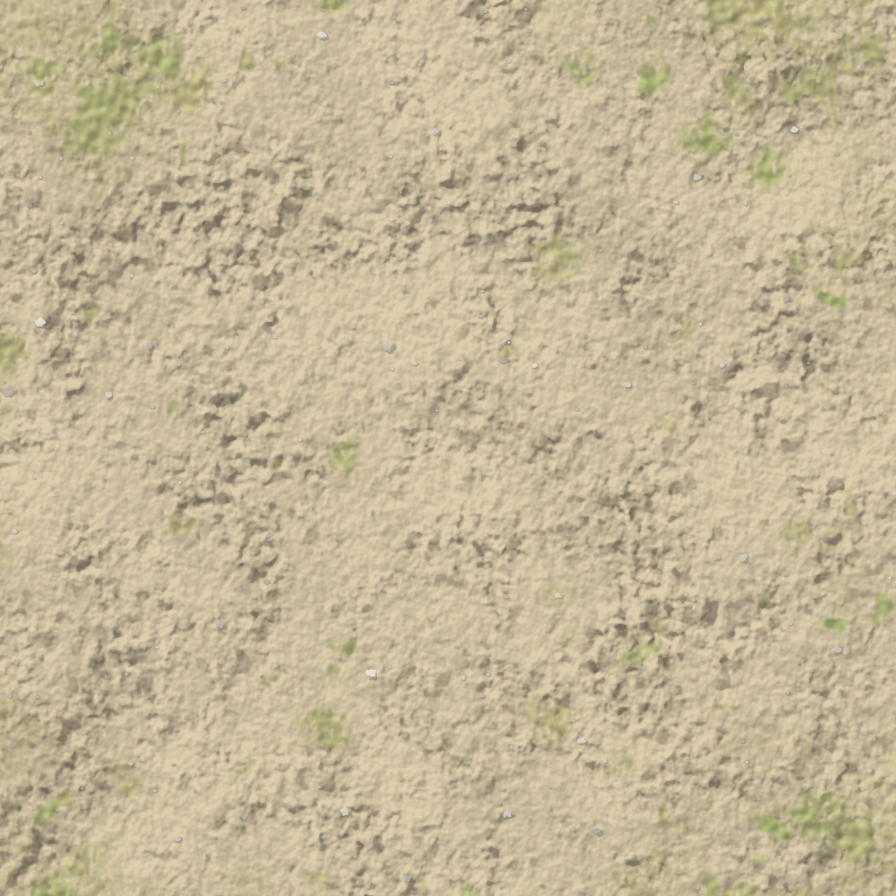
Give the GLSL for this texture, as a Shadertoy shader.

```glsl
// Dry sandy soil with crumbly clods, scattered pebbles and sparse grass tufts.

const vec3 SAND_LIGHT = vec3(0.835, 0.775, 0.650);
const vec3 SAND_SHADE = vec3(0.585, 0.545, 0.455);
const vec3 PIT_DARK = vec3(0.430, 0.395, 0.340);
const vec3 DRY_GRASS = vec3(0.670, 0.650, 0.445);
const vec3 FRESH_GRASS = vec3(0.540, 0.640, 0.340);
const vec3 PEBBLE_GREY = vec3(0.680, 0.670, 0.660);
const vec3 PEBBLE_WHITE = vec3(0.950, 0.930, 0.890);

const vec2 LIGHT_DIR = vec2(-0.64, 0.77);
const float CRUMB_SCALE = 84.0;
const float GRAIN_SCALE = 140.0;
const float CLOD_SCALE = 46.0;
const float TUFT_CELLS = 15.0;
const float PEBBLE_CELLS = 38.0;
const float PEBBLE_SHARE = 0.10;

vec2 hash2(vec2 cell) {
    uvec2 q = uvec2(ivec2(cell)) * uvec2(1597334673u, 3812015801u);
    uint n = (q.x ^ q.y) * 1597334673u;
    n = (n ^ (n >> 15)) * 2246822519u;
    n ^= n >> 13;
    return vec2(n & 65535u, n >> 16) / 65535.0;
}

vec2 gradient(vec2 cell) {
    float angle = 6.2832 * hash2(cell).x;
    return vec2(cos(angle), sin(angle));
}

// Gradient noise, roughly -0.7 to 0.7
float noise(vec2 p) {
    vec2 i = floor(p), f = p - i;
    vec2 u = f * f * f * (f * (f * 6.0 - 15.0) + 10.0);
    vec2 e = vec2(1.0, 0.0);
    float bottom = mix(dot(gradient(i), f), dot(gradient(i + e), f - e), u.x);
    float top = mix(dot(gradient(i + e.yx), f - e.yx), dot(gradient(i + 1.0), f - 1.0), u.x);
    return mix(bottom, top, u.y);
}

float fbm(vec2 p) {
    float sum = 0.0, amplitude = 0.6;
    for (int i = 0; i < 4; i++) {
        sum += amplitude * noise(p);
        p = mat2(1.6, 1.2, -1.2, 1.6) * p + 17.3;
        amplitude *= 0.55;
    }
    return sum;
}

// Brightness of a bumpy layer lit from the side; the lattice is turned to hide it
float relief(vec2 p, float scale) {
    mat2 turn = mat2(0.83, 0.56, -0.56, 0.83);
    vec2 q = turn * p * scale + scale;
    return noise(q) - noise(q + turn * LIGHT_DIR * 0.5);
}

vec3 soil(vec2 p, float rough) {
    // Ragged outlines, stretched a little along the diagonal
    vec2 along = vec2(-LIGHT_DIR.y, -LIGHT_DIR.x) * vec2(-1.0, -1.0);
    vec2 warped = p - along * dot(p, along) * 0.15;
    warped += 0.007 * vec2(noise(p * 62.0), noise(p * 62.0 + 31.0));
    warped += 0.003 * vec2(noise(p * 130.0 + 7.0), noise(p * 130.0 + 53.0));
    float clods = relief(warped, CLOD_SCALE) + 0.4 * relief(warped, CLOD_SCALE * 0.5);
    float crumbs = relief(warped, CRUMB_SCALE);
    float grains = relief(p, GRAIN_SCALE) + 0.6 * relief(p, GRAIN_SCALE * 1.5);

    // Crumbs gather in small patches between smooth sand
    float patches = smoothstep(-0.30, 0.35, fbm(p * 19.0 + 60.0) + 0.5 * rough - 0.2);
    float shade = 0.09 + 0.17 * rough + 0.12 * patches + 0.38 * fbm(p * 5.0 + 5.0);
    shade -= mix(0.12, 0.50, rough) * clods;
    shade -= mix(0.35, 0.80, patches) * crumbs;
    shade -= mix(0.30, 0.48, patches) * grains;
    vec3 color = mix(SAND_LIGHT, SAND_SHADE, clamp(shade, -0.14, 1.05));

    float hollows = smoothstep(0.18, 0.60, -clods - 0.6 * crumbs) * rough;
    float specks = smoothstep(0.22, 0.50, -crumbs - 0.3 * grains) * patches;
    color = mix(color, PIT_DARK, clamp(0.52 * hollows + 0.38 * specks, 0.0, 0.8));
    return color;
}

// x: coverage, y: freshness of the nearby tufts
vec2 grass(vec2 p) {
    float border = smoothstep(0.28, 0.66, length(p - 0.5));
    float meadow = border * 0.5 + 0.9 * fbm(p * 4.5 + 3.0);
    vec2 frayed = p + 0.022 * vec2(noise(p * 38.0 + 4.0), noise(p * 38.0 + 77.0));
    vec2 cell = floor(frayed * TUFT_CELLS);
    float cover = 0.0, fresh = 0.0;
    for (int y = -1; y <= 1; y++)
    for (int x = -1; x <= 1; x++) {
        vec2 id = cell + vec2(x, y);
        vec2 place = hash2(id + 70.0), kind = hash2(id + 190.0);
        vec2 offset = frayed - (id + place) / TUFT_CELLS;
        float radius = mix(0.010, 0.028, kind.y * kind.y);
        float alive = smoothstep(0.0, 0.2, 0.22 + 0.7 * meadow - kind.x);
        float tuft = alive * exp(-dot(offset, offset) / (radius * radius));
        cover += tuft;
        fresh += tuft * place.x * place.x;
    }
    float blades = noise(p * vec2(150.0, 85.0)) + 0.9 * noise(p * 60.0 + 9.0);
    float total = cover + 0.5 * smoothstep(0.12, 0.65, meadow);
    float amount = smoothstep(0.10, 1.05, total + 1.1 * blades * min(1.0, total));
    return vec2(amount, fresh / (cover + 0.25));
}

void addPebbles(inout vec3 color, vec2 p, float soft) {
    vec2 cell = floor(p * PEBBLE_CELLS);
    vec2 kind = hash2(cell + 310.0), place = hash2(cell + 450.0);
    vec2 offset = p - (cell + 0.25 + 0.5 * place) / PEBBLE_CELLS;
    offset.y *= 1.0 + 0.6 * place.y;
    float radius = mix(0.0014, 0.0055, pow(kind.y, 4.0));
    float present = step(kind.x, PEBBLE_SHARE);
    float edge = radius * (1.0 + 0.8 * noise(p * 230.0));
    float shadow = 1.0 - smoothstep(-soft, soft * 2.0, length(offset + LIGHT_DIR * radius * 0.7) - edge);
    float body = 1.0 - smoothstep(-soft, soft, length(offset) - edge);
    color = mix(color, PIT_DARK, 0.45 * present * shadow);
    color = mix(color, mix(PEBBLE_GREY, PEBBLE_WHITE, place.x), 0.85 * present * body);
}

void mainImage(out vec4 fragColor, in vec2 fragCoord) {
    vec2 p = fragCoord / iResolution.y;
    float soft = max(0.0014, 0.7 / iResolution.y);
    float rough = smoothstep(-0.20, 0.40, fbm(p * 6.0 + 21.0));
    vec3 color = soil(p, rough);
    addPebbles(color, p, soft);

    vec2 tufts = grass(p);
    vec3 green = mix(DRY_GRASS, FRESH_GRASS, clamp(0.1 + tufts.y, 0.0, 1.0));
    green *= 1.0 + 0.4 * relief(p, CRUMB_SCALE);
    color = mix(color, green, 0.72 * tufts.x);
    fragColor = vec4(color, 1.0);
}
```
